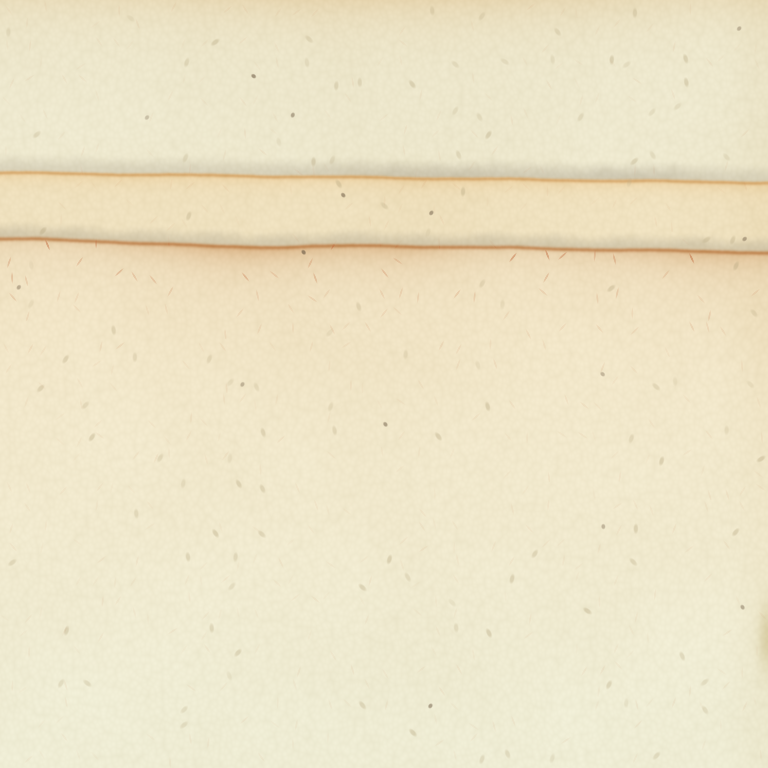
Reproduce this texture procedurally as a WebGL 2 fragment shader.

```glsl
#version 300 es
precision highp float;
// Aged cream paper crossed by a raised fold with two rust-stained edges.
// Broad tone comes from gradients and layered sines, paper grain from cellular
// noise, and the flecks and fibres from hashed grids of short strokes.
uniform vec2 u_resolution;
out vec4 fragColor;

vec2 hash2(vec2 p) {
  vec3 q = fract(p.xyx * vec3(0.1031, 0.1030, 0.0973));
  q += dot(q, q.yzx + 33.33);
  return fract((q.xx + q.yz) * q.zy);
}

// Distance to the nearest scattered point, roughly 0 to 1
float cellular(vec2 p) {
  vec2 cell = floor(p), f = fract(p);
  float nearest = 2.0;
  for (int j = -1; j <= 1; j++)
    for (int i = -1; i <= 1; i++) {
      vec2 o = vec2(i, j);
      vec2 d = o + hash2(cell + o + 50.0) - f;
      nearest = min(nearest, dot(d, d));
    }
  return sqrt(nearest);
}

// Smooth signed variation from rotated, warped sines
float sines(vec2 p) {
  float sum = 0.0, amp = 0.5;
  for (int i = 0; i < 5; i++) {
    sum += amp * sin(p.x + 1.7 * sin(p.y * 0.8)) * cos(p.y + 0.6 * sin(p.x));
    p = mat2(1.5, 1.1, -1.1, 1.5) * p + 1.9;
    amp *= 0.62;
  }
  return sum;
}

// Coverage of sparse tapered strokes, one possible stroke per grid cell
float strokes(vec2 uv, float cells, float density, vec2 size, float seed) {
  vec2 p = uv * cells, cell = floor(p);
  vec2 place = hash2(cell + seed), kind = hash2(cell + seed + 91.0);
  vec2 d = (fract(p) - 0.25 - 0.5 * place) / cells;
  float turn = (kind.y - 0.5) * 2.0;
  d = mat2(cos(turn), sin(turn), -sin(turn), cos(turn)) * d;
  float ink = 1.0 - smoothstep(0.35, 1.0, length(d / size));
  return ink * step(kind.x, density) * (0.4 + 0.6 * place.x);
}

float bump(float x, float center, float width) {
  float d = (x - center) / width;
  return exp(-d * d);
}

void main() {
  vec2 uv = gl_FragCoord.xy / u_resolution;
  float x = uv.x, y = uv.y;
  float blotch = sines(uv * 9.0 + 2.0);
  float ragged = sines(vec2(x * 70.0, y * 50.0));

  // Heights above the two gently sloping fold edges
  float wobble = 0.0007 * sin(x * 31.0) + 0.0005 * ragged;
  float above = y - (0.776 - 0.013 * x + wobble);
  float over = y - (0.690 - 0.018 * x - 0.005 * bump(x, 0.3, 0.13) + wobble);
  float below = max(-over, 0.0);
  float lowerSheet = 1.0 - smoothstep(-0.002, 0.002, over);
  float upperSheet = smoothstep(-0.002, 0.002, above);
  float fold = (1.0 - lowerSheet) * (1.0 - upperSheet);

  // Base paper, warm under the fold and paler toward the foot
  vec3 paper = mix(vec3(0.932, 0.922, 0.825), vec3(0.943, 0.907, 0.795),
                   smoothstep(0.0, 0.45, y));
  paper = mix(paper, vec3(0.945, 0.890, 0.765),
              lowerSheet * smoothstep(0.36, 0.66, y) * 0.85);
  paper = mix(paper, vec3(0.928, 0.905, 0.800), upperSheet);
  paper = mix(paper, vec3(0.935, 0.880, 0.745), fold);

  // Worn top margin and a small olive stain on the right margin
  float margin = exp((y - 1.0) / 0.035) * (0.45 + 0.4 * bump(x, 0.5, 0.3));
  paper = mix(paper, vec3(0.895, 0.815, 0.655), margin);
  paper = mix(paper, vec3(0.80, 0.75, 0.56),
              0.6 * bump(x, 1.0, 0.012) * bump(y, 0.17, 0.04));
  paper -= vec3(0.010, 0.016, 0.024) * smoothstep(0.93, 1.0, x);

  // Grey shade lying just above each edge
  float upperShade = upperSheet * (1.0 - smoothstep(0.003, 0.027, above + 0.004 * ragged));
  upperShade *= 0.55 + 0.3 * bump(x, 0.57, 0.15) + 0.3 * bump(x, 0.82, 0.09);
  float lowerShade = fold * (1.0 - smoothstep(0.003, 0.024, over + 0.004 * ragged));
  paper = mix(paper, vec3(0.785, 0.755, 0.665), clamp(upperShade, 0.0, 0.9));
  paper = mix(paper, vec3(0.800, 0.755, 0.645), lowerShade * 0.75);

  // Rust lines with glows that fade downward
  float upperGlow = fold * exp(-max(-above, 0.0) / 0.011);
  paper = mix(paper, vec3(0.915, 0.770, 0.545), upperGlow * 0.65);
  paper = mix(paper, vec3(0.82, 0.63, 0.39), 0.75 * bump(above, -0.001, 0.0026));
  float soak = 0.35 + 0.5 * bump(x, 0.32, 0.14) + 0.3 * bump(x, 0.52, 0.08)
             + 0.35 * bump(x, 0.92, 0.13);
  float lowerGlow = lowerSheet * (0.65 * exp(-below / 0.014) + 0.35 * exp(-below / 0.045));
  paper = mix(paper, vec3(0.825, 0.640, 0.440), clamp(lowerGlow * soak, 0.0, 0.9));
  paper = mix(paper, vec3(0.73, 0.49, 0.28), 0.75 * bump(over, -0.001, 0.0028));

  // Blotches and fibrous grain
  paper += vec3(0.007, 0.010, 0.014) * blotch;
  float grain = cellular(uv * vec2(150.0, 125.0) + blotch) - 0.5;
  float pulp = cellular(uv * 62.0 + 7.0) - 0.5;
  paper -= vec3(0.021, 0.023, 0.028) * grain + vec3(0.012, 0.013, 0.017) * pulp;

  // Dark flecks, faint smudges, and red fibres gathered under the fold
  float flecks = strokes(uv, 17.0, 0.05, vec2(0.0035, 0.0045), 13.0);
  float smudges = strokes(uv, 31.0, 0.13, vec2(0.004, 0.008), 47.0);
  float fibres = strokes(uv, 43.0, 0.28, vec2(0.0018, 0.009), 71.0);
  paper = mix(paper, vec3(0.47, 0.40, 0.31), flecks * 0.75);
  paper = mix(paper, vec3(0.72, 0.66, 0.51), smudges * 0.4);
  paper = mix(paper, vec3(0.76, 0.43, 0.26),
              fibres * (0.06 + 0.55 * lowerSheet * exp(-below / 0.05)));

  fragColor = vec4(clamp(paper, 0.0, 1.0), 1.0);
}
```
